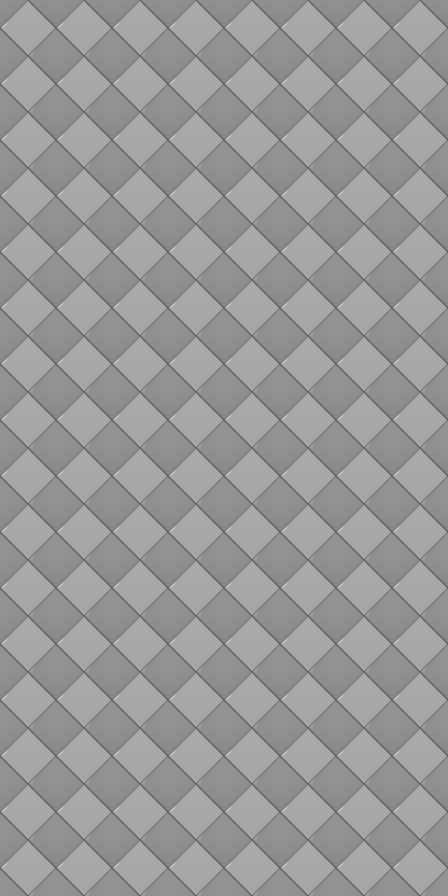
This pattern is drawn by a WebGL 1 fragment shader. Its source:

```glsl
precision highp float;
uniform vec2 u_resolution;

#define REPEATS vec2(8.0, 16.0)
#define LIGHT_TILE 0.662
#define DARK_TILE 0.565
#define FALL_SEAM 0.36
#define RISE_SEAM 0.48
#define SEAM_WIDTH 0.021
#define RIM_SHADE 0.025
#define SLOPE_SHADE 0.028
#define GLINT 0.17

const float DIAGONAL = 0.70710678;

// Box-filtered coverage of a line at distance d
float lineCoverage(float d, float width, float pixel) {
  float hi = min(d + 0.5 * pixel, 0.5 * width);
  float lo = max(d - 0.5 * pixel, -0.5 * width);
  return clamp((hi - lo) / pixel, 0.0, 1.0);
}

void main() {
  vec2 p = gl_FragCoord.xy / u_resolution * REPEATS;
  float pixel = REPEATS.x / u_resolution.x;

  // Diagonal axes: x climbs to the right, y falls to the right
  vec2 diagonal = vec2(p.x + p.y, p.x - p.y) + 0.5;
  vec2 cell = floor(diagonal);
  vec2 local = diagonal - cell - 0.5;
  vec2 edge = (0.5 - abs(local)) * DIAGONAL;

  // Smoothed checker of dark and light tiles
  vec2 side = 1.0 - 2.0 * mod(cell, 2.0);
  vec2 wave = clamp(2.0 * side * edge / pixel, -1.0, 1.0);
  float light = 0.5 - 0.5 * wave.x * wave.y;
  float shade = mix(DARK_TILE, LIGHT_TILE, light);

  // Pillowed surface: gentle slope and darker rim
  float slope = (local.x - local.y) * mix(1.0, 0.4, light);
  float rim = exp(-min(edge.x, edge.y) * 22.0);
  shade += SLOPE_SHADE * slope - RIM_SHADE * rim;

  // Falling seams are crisp and dark, rising seams are softer
  float rising = lineCoverage(edge.y, SEAM_WIDTH, pixel);
  float falling = lineCoverage(edge.x, SEAM_WIDTH, pixel);
  shade = mix(shade, RISE_SEAM, rising);
  shade = mix(shade, FALL_SEAM, falling);

  // Short glint beside the lower end of each rising seam
  float along = smoothstep(-0.48, -0.43, local.x)
              * (1.0 - smoothstep(-0.38, -0.22, local.x));
  float across = lineCoverage((local.y + 0.5) * DIAGONAL - 0.024, SEAM_WIDTH, pixel);
  shade += GLINT * along * across * mix(0.6, 1.0, light);

  gl_FragColor = vec4(vec3(shade), 1.0);
}
```
